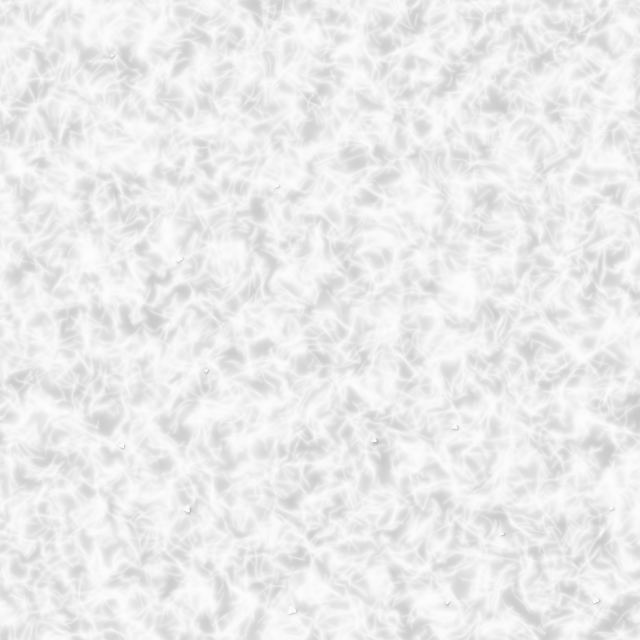
Write a Shadertoy shader that draws this texture.

```glsl
vec4 hash4(vec3 seed) {
    vec4 h = fract(seed.xyzx * vec4(0.1031, 0.1030, 0.0973, 0.1099));
    h += dot(h, h.wzxy + 33.33);
    return fract((h.xxyz + h.yzzw) * h.zywx);
}

// Share of the ground left uncovered by soft, bent, tapered fibres
float uncovered(vec2 p, int fibresPerCell, float strength, float layer) {
    vec2 cell = floor(p);
    float gap = 1.0;
    for (int y = -1; y <= 1; y++)
    for (int x = -1; x <= 1; x++)
    for (int k = 0; k < fibresPerCell; k++) {
        vec2 id = cell + vec2(x, y);
        vec4 place = hash4(vec3(id + 71.0, float(k) * 7.3 + layer));
        vec4 form = hash4(vec3(id + 193.0, float(k) * 5.7 + layer + 31.0));
        float angle = place.z * 3.14159;
        vec2 along = vec2(cos(angle), sin(angle));
        vec2 q = p - id - place.xy;
        q = vec2(dot(q, along), dot(q, vec2(-along.y, along.x)));
        float bend = (form.x - 0.5) * 0.8;
        float side = q.y - bend * q.x * q.x;
        float width = mix(0.06, 0.24, form.y * form.y);
        float taper = 1.0 - smoothstep(0.45, 1.0, abs(q.x) / mix(0.35, 0.95, place.w));
        float ridge = exp(-sqrt(side * side + 0.0004) / width);
        gap *= 1.0 - strength * mix(0.75, 1.0, form.z) * taper * ridge;
    }
    return gap;
}

// Rare pale specks with a thin shaded rim on one side
float addSpecks(float shade, vec2 p) {
    vec2 id = floor(p);
    vec4 rnd = hash4(vec3(id + 37.0, 4.0));
    if (rnd.z > 0.2) return shade;
    vec2 q = p - id - mix(vec2(0.2), vec2(0.8), rnd.xy);
    float angle = atan(q.y, q.x);
    float radius = mix(0.025, 0.055, rnd.w) * (1.0 + 0.2 * sin(angle * 3.0 + rnd.x * 20.0));
    float edge = length(q) - radius;
    float lee = smoothstep(-0.3, 0.9, cos(angle + 0.9));
    shade -= 0.17 * lee * exp(-abs(edge) / 0.014);
    return mix(shade, 0.98, 1.0 - smoothstep(-0.018, 0.0, edge));
}

void mainImage(out vec4 fragColor, in vec2 fragCoord) {
    vec2 uv = fragCoord / iResolution.y;

    // Layered sines make the fibres wander
    vec2 p = uv + 0.0035 * sin(uv.yx * vec2(61.0, 53.0) + 2.0 * sin(uv * 37.0));
    p += 0.0012 * sin(p.yx * vec2(173.0, 191.0) + 2.0 * sin(p * 97.0));

    // Long fibres over a finer tangle
    float gap = uncovered(p * 20.0, 4, 0.92, 1.0);
    gap *= uncovered(p * 35.0 + 11.0, 3, 0.68, 53.0);

    float shade = mix(0.99, 0.79, gap);
    shade = addSpecks(shade, uv * 8.0);
    fragColor = vec4(vec3(shade), 1.0);
}
```
